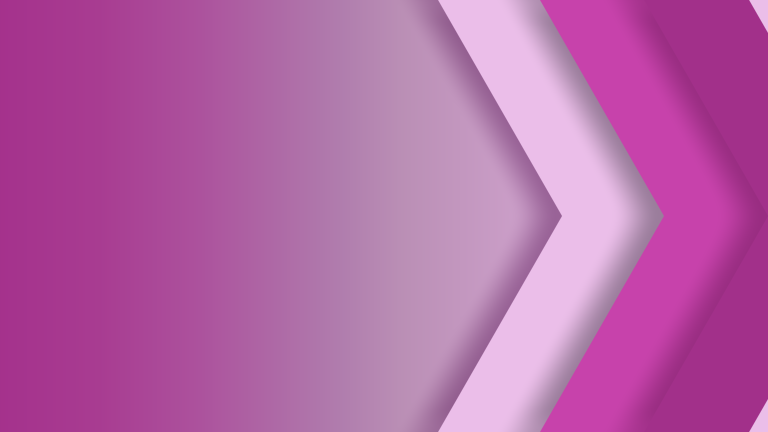
A WebGL 1 fragment shader for this background:

```glsl
precision highp float;
// Right-pointing chevron layers over a horizontal magenta-to-mauve gradient.
// Each layer is a signed distance to a folded diagonal edge; the same
// distance, rounded at the fold, gives the soft shadow cast to its left.

uniform vec2 u_resolution;

const float SLOPE = 0.574;          // horizontal run per unit of height
const float SHADOW_WIDTH = 0.088;
const float FOLD_ROUNDING = 0.035;

const vec3 MAGENTA = vec3(0.645, 0.195, 0.55);
const vec3 ORCHID = vec3(0.675, 0.32, 0.615);
const vec3 MAUVE = vec3(0.69, 0.49, 0.68);
const vec3 DUSTY_ROSE = vec3(0.73, 0.56, 0.71);
const vec3 LILAC = vec3(0.80, 0.625, 0.79);
const vec3 PALE_PINK = vec3(0.92, 0.745, 0.912);
const vec3 HOT_PINK = vec3(0.78, 0.26, 0.67);
const vec3 DEEP_MAGENTA = vec3(0.635, 0.19, 0.54);

// Linear blend between two positions, clamped outside them
float ramp(float start, float end, float x) {
  return clamp((x - start) / (end - start), 0.0, 1.0);
}

// Signed distance to a chevron edge, positive on its right
float chevronDistance(vec2 p, float tip, float rounding) {
  float y = p.y - 0.5;
  float fold = sqrt(y * y + rounding * rounding);
  return (p.x - tip + SLOPE * fold) / sqrt(1.0 + SLOPE * SLOPE);
}

vec3 backdrop(float x) {
  vec3 color = mix(MAGENTA, vec3(0.66, 0.235, 0.57), ramp(0.0, 0.23, x));
  color = mix(color, ORCHID, ramp(0.23, 0.46, x));
  color = mix(color, MAUVE, ramp(0.46, 0.79, x));
  color = mix(color, DUSTY_ROSE, ramp(0.79, 0.93, x));
  return mix(color, LILAC, ramp(0.93, 1.22, x));
}

// Lay one shadowed chevron over the colour below it
vec3 addChevron(vec3 below, vec2 p, float tip, vec3 fill, vec3 shade, float pixel) {
  float softDistance = chevronDistance(p, tip, FOLD_ROUNDING);
  float shadow = smoothstep(-SHADOW_WIDTH, 0.008, softDistance);
  float borderGap = min(p.y, 1.0 - p.y);
  shadow *= mix(0.75, 1.0, smoothstep(0.0, 0.06, borderGap));
  vec3 shaded = below * mix(vec3(1.0), shade, shadow);
  float edge = chevronDistance(p, tip, 0.0);
  return mix(shaded, fill, smoothstep(-0.7 * pixel, 0.7 * pixel, edge));
}

void main() {
  float pixel = 1.0 / u_resolution.y;
  vec2 p = gl_FragCoord.xy * pixel;

  // Layers from left to right, each above the previous one
  vec3 color = backdrop(p.x);
  color = addChevron(color, p, 1.301, PALE_PINK, vec3(0.75, 0.62, 0.75), pixel);
  color = addChevron(color, p, 1.537, HOT_PINK, vec3(0.66, 0.66, 0.67), pixel);
  color = addChevron(color, p, 1.778, DEEP_MAGENTA, vec3(0.77, 0.68, 0.76), pixel);
  color = addChevron(color, p, 2.021, PALE_PINK, vec3(1.0), pixel);

  gl_FragColor = vec4(color, 1.0);
}
```
